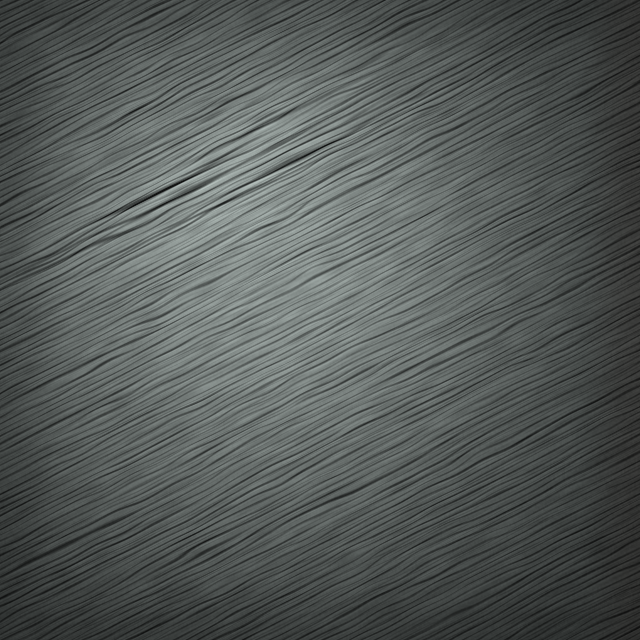
Reproduce this texture procedurally as a WebGL 1 fragment shader.

```glsl
precision highp float;

uniform vec2 u_resolution;

#define GRAIN_ANGLE 0.471
#define GRAIN_COUNT 102.0
#define GRAIN_DEPTH 0.62
#define SCRATCH_DEPTH 0.75
#define SCRATCH_CENTER vec2(0.58, 0.495)
#define SCRATCH_SIZE vec2(0.42, 0.078)
#define GLOW_CENTER vec2(0.42, 0.59)
#define GLOW_SIZE vec2(0.46, 0.49)
#define SHADE_LEVEL 0.180
#define GLOW_LEVEL 0.36
#define METAL_TINT vec3(0.94, 1.0, 0.98)

float hash(vec2 p) {
    vec3 q = fract(vec3(p.xyx) * 0.1031);
    q += dot(q, q.yzx + 33.33);
    return fract((q.x + q.y) * q.z);
}

float valueNoise(vec2 p) {
    vec2 cell = floor(p);
    vec2 f = fract(p);
    f = f * f * (3.0 - 2.0 * f);
    float low = mix(hash(cell), hash(cell + vec2(1.0, 0.0)), f.x);
    float high = mix(hash(cell + vec2(0.0, 1.0)), hash(cell + vec2(1.0)), f.x);
    return mix(low, high, f.y);
}

// Thin continuous grooves with a lit lower side; faintest sets the weakest depth
float grooves(vec2 p, float count, float seed, float faintest) {
    float bend = valueNoise(vec2(p.x * 6.0, p.y * 30.0) + seed) * 1.0
               + valueNoise(vec2(p.x * 20.0, p.y * 64.0) + seed + 9.0) * 0.5;
    float row = p.y * count + bend;
    float offset = fract(row) - 0.5;
    float strength = valueNoise(vec2(p.x * 9.0 + seed, floor(row) * 7.0 + seed));
    float width = mix(0.17, 0.28, strength);
    float cut = 1.0 - smoothstep(0.02, width, abs(offset));
    float lip = 1.0 - smoothstep(0.0, 0.17, abs(offset + 0.30));
    return (cut - 0.16 * lip) * mix(faintest, 1.0, strength);
}

float gaussian(vec2 p) {
    return exp(-dot(p, p));
}

void main() {
    vec2 uv = gl_FragCoord.xy / u_resolution;

    // Coordinates along and across the brushing direction
    float c = cos(GRAIN_ANGLE);
    float s = sin(GRAIN_ANGLE);
    vec2 across = vec2(c * uv.x + s * uv.y, c * uv.y - s * uv.x);
    vec2 grain = across + vec2(0.0, 2.0);

    // Soft light with a slightly darker frame
    float glow = gaussian((uv - GLOW_CENTER) / GLOW_SIZE);
    float light = SHADE_LEVEL + GLOW_LEVEL * glow;
    light += 0.03 * gaussian((uv - vec2(0.36, 0.74)) / vec2(0.2, 0.12));
    vec2 margin = min(uv, 1.0 - uv);
    light *= mix(0.86, 1.0, smoothstep(0.0, 0.12, min(margin.x, margin.y)));

    // Fine brushing on a smooth ground
    float fibers = valueNoise(grain * vec2(30.0, 240.0) + 41.0) - 0.5;
    float tone = 1.09 + 0.20 * fibers;

    // Regular grooves, gentler where the glow is brightest
    float calm = gaussian((uv - vec2(0.46, 0.51)) / vec2(0.28, 0.18));
    float depth = GRAIN_DEPTH * (1.0 - 0.32 * calm);
    tone -= depth * grooves(grain, GRAIN_COUNT, 3.0, 0.35);
    tone -= 0.34 * depth * grooves(grain, GRAIN_COUNT * 1.61, 27.0, 0.0);

    // Sparser deep scratches with bright ground between them
    float region = gaussian((across - SCRATCH_CENTER) / SCRATCH_SIZE);
    float scratch = grooves(grain * vec2(0.6, 1.0), GRAIN_COUNT * 0.56, 61.0, -0.1);
    tone += region * (0.12 - SCRATCH_DEPTH * scratch);

    // Faint speckle and a slightly warm right edge
    float speckle = valueNoise(uv * 380.0) - 0.5;
    float value = light * max(tone, 0.14) + 0.024 * speckle;
    vec3 tint = mix(METAL_TINT, vec3(1.0, 0.98, 0.95), 0.6 * smoothstep(0.9, 1.0, uv.x));
    gl_FragColor = vec4(clamp(value * tint, 0.0, 1.0), 1.0);
}
```
